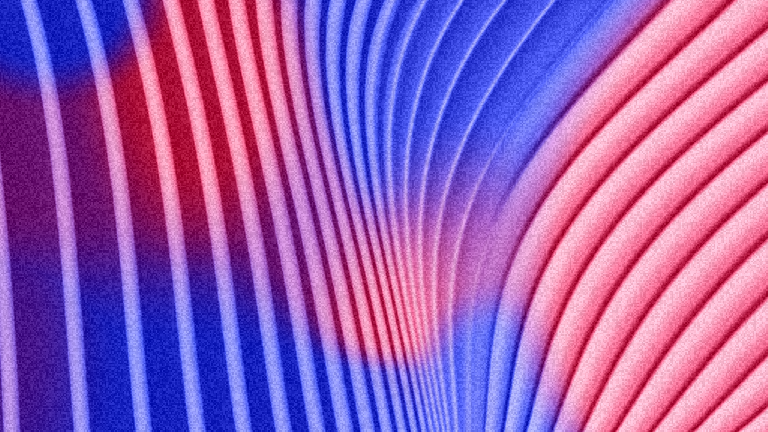
A WebGL 1 fragment shader for this background:

```glsl
precision highp float;
// Draws sweeping curved ribs lit by blue, red and pink light, with fine grain.
uniform vec2 u_resolution;

const float GRID_HEIGHT = 432.0;  // canvas height in layout units
const float PIVOT = 15.0;         // index of the rib where spacing is tightest

float hash(vec2 p) {
  vec3 q = fract(vec3(p.xyx) * 0.1031);
  q += dot(q, q.yzx + 33.33);
  return fract((q.x + q.y) * q.z);
}

float glow(vec2 p, vec2 center, vec2 radius, float softness) {
  return 1.0 - smoothstep(1.0 - softness, 1.0 + softness, length((p - center) / radius));
}

vec3 ramp(vec3 low, vec3 middle, vec3 high, float t) {
  return mix(mix(low, middle, clamp(t * 2.0, 0.0, 1.0)), high, clamp(t * 2.0 - 1.0, 0.0, 1.0));
}

// Offset of a rib from the pivot, growing as a cubic on either side.
float ribX(float index, float pivotX, vec3 leftGrowth, vec3 rightGrowth) {
  float n = index - PIVOT;
  float m = abs(n);
  vec3 growth = n < 0.0 ? leftGrowth : rightGrowth;
  return pivotX + n * dot(growth, vec3(1.0, m, m * m));
}

// Brightness across one rib cell: t runs from edge to edge, width is in grid units.
float ribShade(float t, float width, float index, float descent, float blur) {
  float d = (t < 0.5 ? t : t - 1.0) * width;

  // Round tubes over deep gaps
  float tubeRadius = min(8.5, 0.36 * width);
  float tubeMask = 1.0 - smoothstep(tubeRadius - blur, tubeRadius + blur, abs(d));
  float across = d / tubeRadius + 0.15;
  float tube = mix(0.02 + 0.1 * t * t, 0.88 - 0.42 * across * across, tubeMask);

  // Broad leaves with a thin bright rim
  float rimWidth = min(2.6, 0.3 * width);
  float rim = exp(-d * d / (rimWidth * rimWidth));
  float leaf = mix(0.1 + 0.42 * t + 0.2 * descent, 0.98, rim * 0.9);

  // Padded bands separated by dark creases
  float pad = 1.0 - 0.45 * smoothstep(0.25, 0.8, t);
  pad *= smoothstep(-0.03, 0.12, t) * (1.0 - 0.95 * smoothstep(0.76, 0.97, t));

  float shade = mix(tube, leaf, smoothstep(11.0, 14.0, index));
  float padStart = mix(15.8, 17.3, descent);
  return mix(shade, pad, smoothstep(padStart, padStart + 2.5, index));
}

// Light temperature: 0 is blue, 0.5 is violet, 1 is red or pink.
float warmth(vec2 p) {
  // Violet field on the left, its lower limit sinking toward the middle
  float towardMiddle = smoothstep(190.0, 390.0, p.x);
  float limit = mix(275.0, 358.0, towardMiddle);
  float fade = mix(70.0, 18.0, towardMiddle);
  float above = 1.0 - smoothstep(limit - fade, limit + fade, p.y);
  float side = p.x - 0.4 * p.y;
  float w = 0.55 * above * (1.0 - smoothstep(255.0, 300.0, side));
  w = max(w, 0.34 * glow(p, vec2(0.0, 330.0), vec2(75.0, 170.0), 0.7));

  // Violet and red pools
  w = mix(w, 0.6, glow(p, vec2(470.0, 275.0), vec2(105.0, 95.0), 0.75));
  w = mix(w, 1.0, glow(p, vec2(198.0, 70.0), vec2(100.0, 155.0), 0.4));
  w = mix(w, 0.95, above * glow(p, vec2(392.0, 325.0), vec2(62.0, 88.0), 0.75));

  // Blue pools
  w *= 1.0 - glow(p, vec2(45.0, -8.0), vec2(105.0, 92.0), 0.3);
  w *= 1.0 - glow(p, vec2(495.0, 380.0), vec2(62.0, 76.0), 0.4);

  // Pink side
  float fromBend = p.y - 270.0;
  float pinkEdge = 522.0 + 0.0017 * fromBend * fromBend;
  return mix(w, 1.0, smoothstep(pinkEdge - 32.0, pinkEdge + 38.0, p.x));
}

void main() {
  // Layout coordinates, y measured downward
  vec2 p = gl_FragCoord.xy / u_resolution.y * GRID_HEIGHT;
  p.y = GRID_HEIGHT - p.y;
  float blur = 0.7 + GRID_HEIGHT / u_resolution.y * 0.5;

  // Quartic blend weights of five evenly spaced rows
  float s = 4.0 * p.y / GRID_HEIGHT;
  float a = s - 1.0, b = s - 2.0, c = s - 3.0, d = s - 4.0;
  float w0 = a * b * c * d / 24.0;
  float w1 = -s * b * c * d / 6.0;
  float w2 = s * a * c * d / 4.0;
  float w3 = -s * a * b * d / 6.0;
  float w4 = s * a * b * c / 24.0;

  // Rib spacing at this height
  float pivotX = 505.0 * w0 + 443.0 * w1 + 421.0 * w2 + 426.0 * w3 + 444.0 * w4;
  vec3 leftGrowth = vec3(46.2, -3.53, 0.19) * w0 + vec3(30.5, -2.745, 0.183) * w1
    + vec3(15.6, -1.26, 0.14) * w2 + vec3(7.2, -0.19, 0.105) * w3 + vec3(5.4, 0.06, 0.1) * w4;
  vec3 rightGrowth = vec3(45.0, 4.0, -0.25) * w0 + vec3(34.0, 2.9, -0.08) * w1
    + vec3(16.5, 3.1, -0.04) * w2 + vec3(7.5, 2.4, 0.0) * w3 + vec3(2.8, 1.8, 0.0) * w4;

  // Find the cell holding this point
  float index = -2.0;
  for (int i = -2; i < 30; i++) {
    if (ribX(float(i), pivotX, leftGrowth, rightGrowth) <= p.x) index = float(i);
  }
  float start = ribX(index, pivotX, leftGrowth, rightGrowth);
  float width = max(ribX(index + 1.0, pivotX, leftGrowth, rightGrowth) - start, 0.5);
  float t = clamp((p.x - start) / width, 0.0, 1.0);
  float descent = smoothstep(90.0, 300.0, p.y);
  float shade = clamp(ribShade(t, width, index + t, descent, blur), 0.0, 1.0);

  // Colour by temperature and brightness
  float warm = warmth(p);
  vec3 dark = ramp(vec3(0.06, 0.10, 0.72), vec3(0.35, 0.04, 0.42), vec3(0.64, 0.02, 0.18), warm);
  vec3 middle = ramp(vec3(0.32, 0.38, 0.97), vec3(0.62, 0.35, 0.78), vec3(0.96, 0.40, 0.56), warm);
  vec3 light = ramp(vec3(0.68, 0.69, 1.0), vec3(0.86, 0.62, 0.90), vec3(1.0, 0.74, 0.83), warm);
  vec3 color = ramp(dark, middle, light, shade);

  // Grain
  color += (hash(floor(p / 1.5)) - 0.5) * 0.15;
  gl_FragColor = vec4(clamp(color, 0.0, 1.0), 1.0);
}
```
